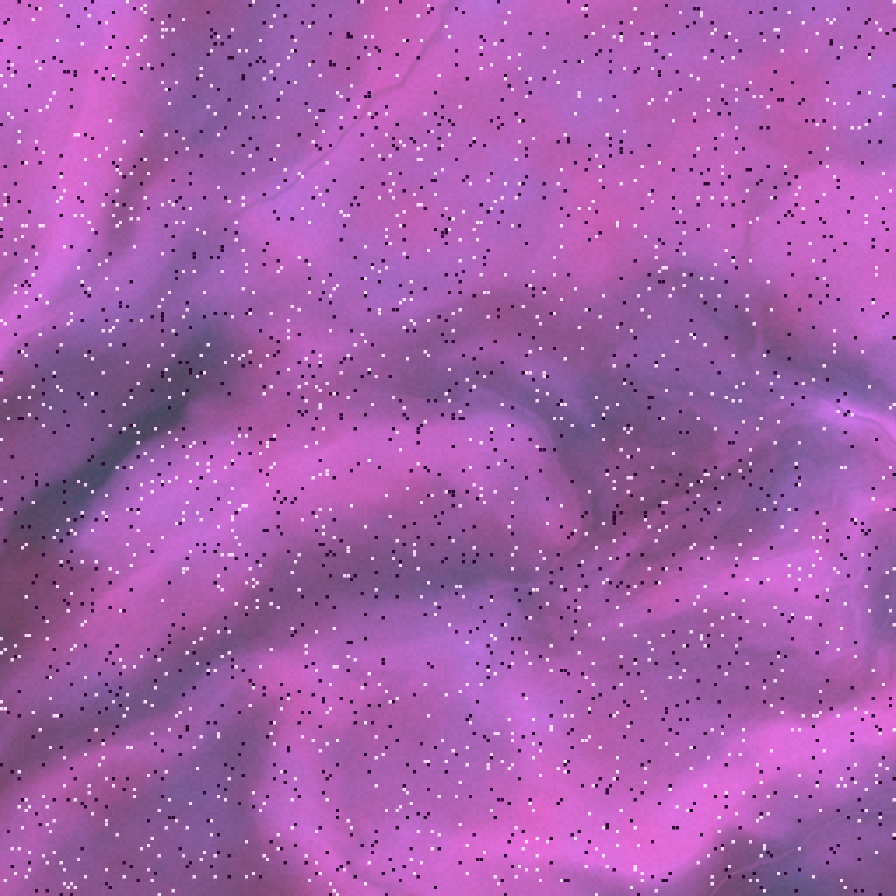
A Shadertoy shader for this texture:

```glsl
// Cloudy orchid marble with slanted smoky bands, thin veins and salt-and-pepper specks
#define SLANT 0.46
#define STRETCH vec2(2.7, 5.6)
#define BEND 0.5
#define SWIRL 3.2
#define CONTRAST 8.2
#define SPECK_GRID 256.0
#define SPECK_SHARE 0.022
#define GRAIN 0.16
#define MID_COLOR vec3(0.640, 0.368, 0.665)
#define TONE_STEP vec3(0.127, 0.040, 0.120)
#define SALT_COLOR vec3(1.00, 0.88, 1.00)
#define PEPPER_COLOR vec3(0.16, 0.01, 0.18)

float hash(vec2 cell) {
    uvec2 k = uvec2(ivec2(cell)) * uvec2(1597334677u, 3812015801u);
    uint h = k.x ^ k.y;
    h = (h ^ (h >> 15)) * 2246822519u;
    h = (h ^ (h >> 13)) * 3266489917u;
    h ^= h >> 16;
    return float(h >> 8) / 16777216.0;
}

float noise(vec2 p) {
    vec2 i = floor(p), f = fract(p);
    f = f * f * (3.0 - 2.0 * f);
    return mix(mix(hash(i), hash(i + vec2(1, 0)), f.x),
               mix(hash(i + vec2(0, 1)), hash(i + vec2(1, 1)), f.x), f.y);
}

// Layered noise centred on zero; gain sets the roughness
float fbm(vec2 p, float gain) {
    float sum = 0.0, amp = 0.5;
    for (int i = 0; i < 6; i++) {
        sum += amp * (noise(p) - 0.5);
        p = mat2(1.6, 1.2, -1.2, 1.6) * p + 17.3;
        amp *= gain;
    }
    return sum;
}

vec2 fbm2(vec2 p) {
    return vec2(fbm(p + 31.7, 0.42), fbm(p + 78.2, 0.42));
}

// Cloud tone in standard deviations around the middle colour
float cloudTone(vec2 uv) {
    vec2 bent = uv + BEND * fbm2(uv * 2.6);
    float c = cos(SLANT), s = sin(SLANT);
    vec2 p = mat2(c, -s, s, c) * bent * STRETCH + 11.0;
    p += SWIRL * fbm2(p * 0.8);
    float roughness = mix(0.36, 0.58, smoothstep(0.3, 0.65, noise(uv * 2.3 + 5.0)));
    float tone = CONTRAST * fbm(p, roughness);

    // Thin veins pull the tone toward the middle
    float ridge = abs(noise(p * 0.6 + 43.0) - 0.5);
    float vein = 1.0 - smoothstep(0.0, 0.035, ridge);
    tone = mix(tone, -0.15, 0.55 * vein);
    return clamp(tone, -2.6, 1.75);
}

void mainImage(out vec4 fragColor, in vec2 fragCoord) {
    vec2 uv = fragCoord / iResolution.y;
    vec2 gridPos = uv * SPECK_GRID;
    vec2 cell = floor(gridPos);

    // Clouds with fine grain and faint drifts of pink and green
    float tone = cloudTone(uv) + GRAIN * 2.0 * (hash(cell + 911.0) - 0.5);
    vec3 color = MID_COLOR + TONE_STEP * tone;
    float tint = fbm(uv * 9.0 + 60.0, 0.55);
    color += tint * vec3(0.12, -0.09, -0.16);

    // Square specks, one chance per grid cell
    vec2 offset = abs(fract(gridPos) - 0.5);
    float pixel = SPECK_GRID / iResolution.y;
    float square = 1.0 - smoothstep(0.5 - 0.5 * pixel, 0.5 + 0.5 * pixel, max(offset.x, offset.y));
    float chance = hash(cell + 307.0);
    float strength = square * mix(0.88, 1.0, hash(cell + 523.0));
    color = mix(color, SALT_COLOR, strength * step(chance, SPECK_SHARE));
    color = mix(color, PEPPER_COLOR, strength * step(1.0 - SPECK_SHARE, chance));

    fragColor = vec4(clamp(color, 0.0, 1.0), 1.0);
}
```
